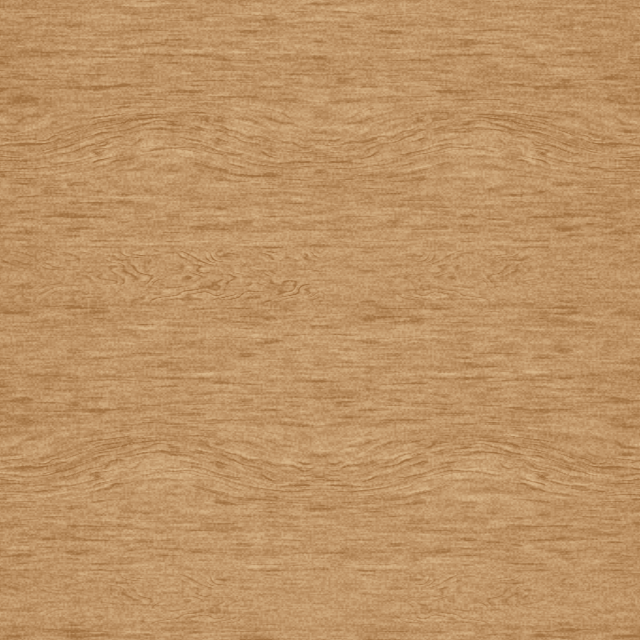
This texture is drawn by a WebGL 1 fragment shader. Its source:

```glsl
precision highp float;

uniform vec2 u_resolution;

#define ROWS 1.98
#define DARK_GRAIN vec3(0.630, 0.445, 0.255)
#define BASE_WOOD vec3(0.744, 0.575, 0.396)
#define PALE_GRAIN vec3(0.840, 0.705, 0.530)
#define FIBRES 112.0
#define HAIRS 156.0
#define ARCH_LINES 42.0
#define ARCH_BEND 0.052
#define SWIRL_LINES 17.0
#define SPECKLE 0.85
#define EDGE_SHADE 0.22

const float TAU = 6.28319;

float hash(vec2 p) {
  vec3 q = fract(p.xyx * vec3(0.1031, 0.1030, 0.0973));
  q += dot(q, q.yzx + 33.33);
  return fract((q.x + q.y) * q.z);
}

// Value noise that wraps vertically after a whole number of cells
float noise(vec2 p, float period) {
  vec2 cell = floor(p);
  vec2 f = fract(p);
  f *= f * (3.0 - 2.0 * f);
  float y0 = mod(cell.y, period);
  float y1 = mod(cell.y + 1.0, period);
  float low = mix(hash(vec2(cell.x, y0)), hash(vec2(cell.x + 1.0, y0)), f.x);
  float high = mix(hash(vec2(cell.x, y1)), hash(vec2(cell.x + 1.0, y1)), f.x);
  return mix(low, high, f.y);
}

// Noise over one board: cells.x across, cells.y down
float grain(vec2 p, vec2 cells, float seed) {
  return noise(p * cells + vec2(seed, 0.0), cells.y);
}

// Soft window between two heights
float band(float v, float top, float bottom, float soft) {
  return smoothstep(top - soft, top + soft, v)
       * (1.0 - smoothstep(bottom - soft, bottom + soft, v));
}

float streak(float v, float centre, float width) {
  float d = (v - centre) / width;
  return exp(-d * d);
}

// Narrow crests at whole values of the phase
float crest(float phase) {
  return pow(0.5 + 0.5 * cos(TAU * phase), 4.0);
}

void main() {
  vec2 uv = gl_FragCoord.xy / u_resolution;

  // Boards stacked downwards, each mirrored about the vertical centre
  float down = (1.0 - uv.y) * ROWS;
  float row = floor(down);
  float v = fract(down);
  float m = abs(uv.x - 0.5) * 2.0;
  vec2 board = vec2(m, v);

  float wobble = grain(board, vec2(6.0, 20.0), 3.0) - 0.5;
  float ripple = grain(board, vec2(22.0, 56.0), 41.0) - 0.5;
  float arch = band(v, 0.35, 0.52, 0.08);
  float bent = v - ARCH_BEND * cos(TAU * m) * arch
             + 0.010 * wobble + 0.006 * ripple * arch;
  vec2 flow = vec2(m, bent);
  vec2 loose = vec2(uv.x, bent);

  // Straight fibres, hairs, broad bands and short pores
  float fibre = grain(flow, vec2(5.0, FIBRES), 11.0) - 0.5;
  float hair = grain(loose, vec2(40.0, HAIRS), 67.0 + 40.0 * row) - 0.5;
  float broad = grain(flow, vec2(1.6, 20.0), 29.0) - 0.5;
  float pore = smoothstep(0.74, 0.88, grain(flow, vec2(13.0, 140.0), 53.0));
  float fleck = smoothstep(0.76, 0.92, grain(loose, vec2(30.0, 140.0), 97.0));
  float patches = smoothstep(0.35, 0.70, grain(flow, vec2(19.0, 64.0), 83.0));
  float broken = 0.2 + 0.8 * patches;

  // Arched grain
  float archBand = band(v, 0.36, 0.525, 0.03);
  float archPhase = bent * ARCH_LINES + 0.9 * wobble + 0.9 * ripple;
  float archLine = crest(archPhase) - 0.45 * crest(archPhase + 0.35);

  // Nested chevrons, strongest in the upper left half
  float swirlBand = band(v, 0.775, 0.935, 0.015);
  float lean = v - 0.86;
  float chevron = m - 3.0 * sqrt(lean * lean + 0.0003)
                + 0.14 * wobble + 0.10 * ripple;
  float swirlPhase = chevron * SWIRL_LINES;
  float swirlLine = crest(swirlPhase) - 0.4 * crest(swirlPhase + 0.35);
  float bold = (1.0 - smoothstep(0.47, 0.53, uv.x)) * (1.0 - step(0.5, row));
  float swirlReach = mix(0.65 * smoothstep(0.10, 0.35, m), 1.0, bold)
                   * (1.0 - 0.5 * smoothstep(0.5, 0.75, m));

  float calm = 1.0 - 0.4 * swirlBand;
  float tone = calm * (0.40 * fibre + 0.70 * hair - 0.55 * pore + 0.30 * fleck);
  tone += 0.24 * broad + 0.01;
  tone += archBand * (0.08 - 0.75 * archLine * broken);
  tone += swirlBand * (0.08 - 0.90 * swirlLine * swirlReach * broken);

  // Long streaks and the seam above the chevrons
  float sides = smoothstep(0.1, 0.8, m);
  float crown = 0.155 + 0.012 * cos(3.1 * m) + 0.010 * wobble;
  tone += 0.60 * streak(v, crown, 0.005) * broken;
  tone -= 0.65 * streak(v, crown + 0.014, 0.004) * broken;
  tone -= 0.60 * streak(bent, 0.290, 0.003) * (1.0 - smoothstep(0.05, 0.22, m)) * broken;
  tone -= 0.65 * streak(bent, 0.702, 0.004) * sides * broken;
  tone += 0.20 * streak(v, 0.752, 0.009);
  tone -= 0.25 * streak(v, 0.764, 0.003);
  tone -= 0.60 * streak(bent, 0.967, 0.004) * sides * broken;

  // Surface speckle and gentle darkening towards the sides
  float speck = noise(uv * vec2(340.0, 400.0), 400.0) - 0.5;
  tone += SPECKLE * speck + 0.06 * (hash(vec2(row, 7.0)) - 0.5);
  tone += EDGE_SHADE * (0.35 - m * m);

  vec3 wood = mix(BASE_WOOD, PALE_GRAIN, clamp(tone, 0.0, 1.0));
  wood = mix(wood, DARK_GRAIN, clamp(-tone, 0.0, 1.0));
  gl_FragColor = vec4(wood, 1.0);
}
```
